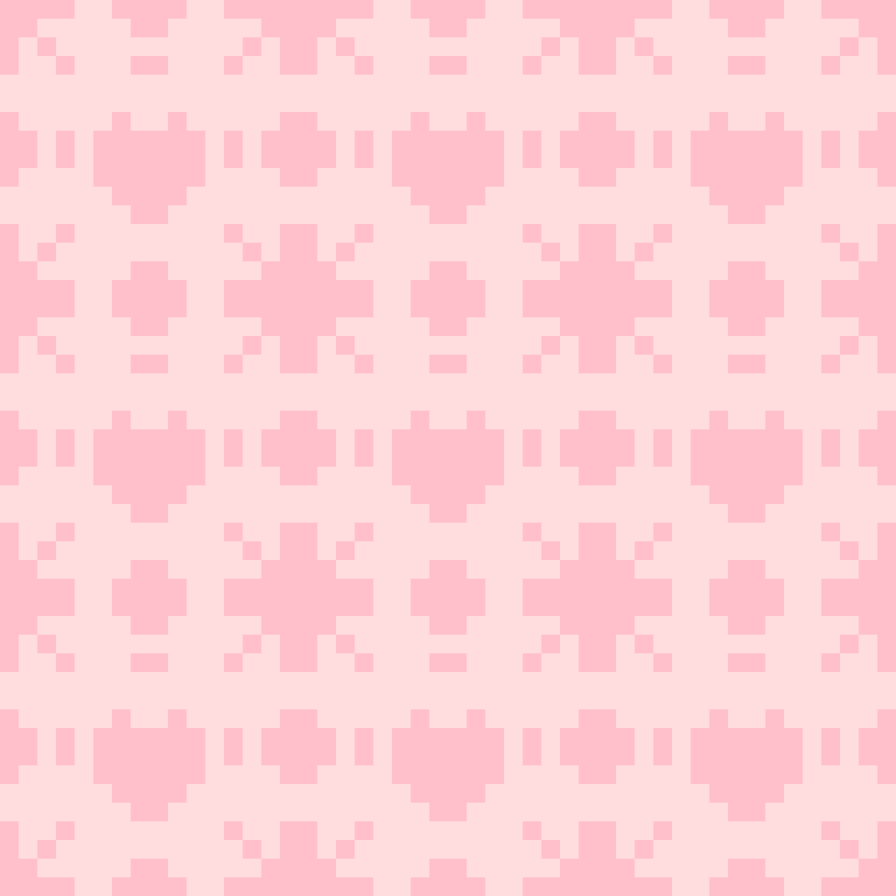
Give the GLSL for this pattern, as a three.js fragment shader.

```glsl
varying vec2 vUv;

const float REPEATS = 3.0;
const float TILE_CELLS = 16.0;
const vec3 PALE_ROSE = vec3(1.0, 0.867, 0.87);
const vec3 PINK = vec3(1.0, 0.753, 0.797);

// Whole cells from a centre along each axis, wrapping around the tile
vec2 cellsFrom(vec2 p, vec2 centre) {
  float halfTile = 0.5 * TILE_CELLS;
  return floor(abs(mod(p - centre + halfTile, TILE_CELLS) - halfTile));
}

// Four arms crossed with diagonal rays
bool star(vec2 d, float reach) {
  return max(d.x, d.y) < reach && (min(d.x, d.y) < 0.5 || abs(d.x - d.y) < 0.5);
}

// Stepped round dot
bool blob(vec2 d) {
  return d.x + d.y < 1.5;
}

// Two ears over a body that narrows to a tip; row counts down from the ears
bool heart(float column, float row) {
  bool ears = abs(row) < 0.5 && abs(column - 1.0) < 0.5;
  bool body = row > 0.5 && column < min(3.0, 6.0 - row) - 0.5;
  return ears || body;
}

// 1 where a cell of the grid is filled
float motif(vec2 cell) {
  vec2 p = mod(cell, TILE_CELLS) + 0.5;
  p.y = TILE_CELLS - p.y;

  vec2 fromCorner = cellsFrom(p, vec2(0.0));
  vec2 fromTop = cellsFrom(p, vec2(8.0, 0.0));
  vec2 fromSide = cellsFrom(p, vec2(0.0, 8.0));

  bool dots = blob(fromTop) || blob(fromSide);
  bool flatDash = fromTop.x < 0.5 && abs(p.y - 3.5) < 0.25;
  bool uprightDash = abs(fromSide.x - 3.0) < 0.5 && fromSide.y < 0.5;
  bool filled = star(fromCorner, 4.0) || dots || flatDash || uprightDash
    || heart(fromTop.x, floor(p.y) - 6.0);
  return filled ? 1.0 : 0.0;
}

// Blends neighbouring cells over one pixel at their shared edges
float smoothMotif(vec2 p, vec2 pixel) {
  vec2 cell = floor(p - 0.5);
  vec2 blend = clamp((fract(p - 0.5) - 0.5) / pixel + 0.5, 0.0, 1.0);
  float lower = mix(motif(cell), motif(cell + vec2(1.0, 0.0)), blend.x);
  float upper = mix(motif(cell + vec2(0.0, 1.0)), motif(cell + 1.0), blend.x);
  return mix(lower, upper, blend.y);
}

void main() {
  vec2 grid = vUv * REPEATS * TILE_CELLS;
  vec2 pixel = max(fwidth(grid), vec2(0.0001));
  gl_FragColor = vec4(mix(PALE_ROSE, PINK, smoothMotif(grid, pixel)), 1.0);
}
```
